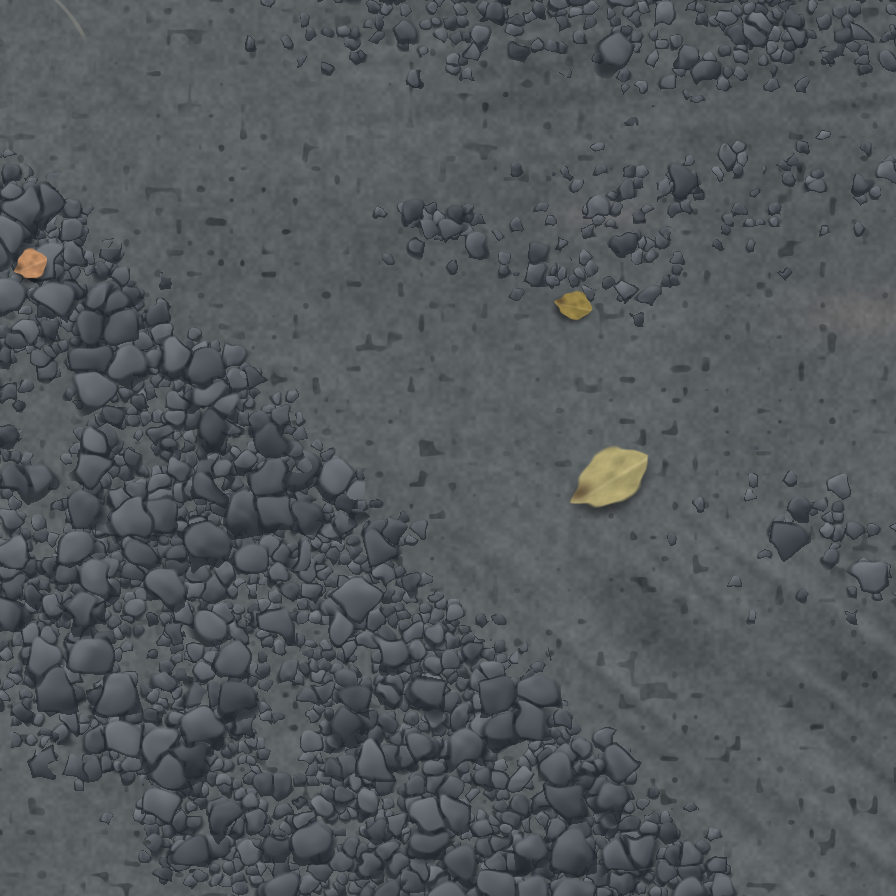
Write a WebGL 2 fragment shader that draws this texture.

```glsl
#version 300 es
precision highp float;
// Dark gravelly ground: a diagonal bank of broken stones, raked dust and fallen leaves.
uniform vec2 u_resolution;
out vec4 fragColor;

float hash(vec2 p) {
  vec3 q = fract(vec3(p.xyx) * 0.1031);
  q += dot(q, q.yzx + 33.33);
  return fract((q.x + q.y) * q.z);
}

float noise(vec2 p) {
  vec2 i = floor(p), f = fract(p);
  f = f * f * (3.0 - 2.0 * f);
  return mix(mix(hash(i), hash(i + vec2(1, 0)), f.x),
             mix(hash(i + vec2(0, 1)), hash(i + vec2(1, 1)), f.x), f.y);
}

float fbm(vec2 p) {
  float sum = 0.0, amp = 0.5;
  for (int i = 0; i < 4; i++) {
    sum += amp * noise(p);
    p = mat2(1.6, 1.2, -1.2, 1.6) * p + 7.3;
    amp *= 0.5;
  }
  return sum;
}

float blob(vec2 p, vec2 center, vec2 radius) {
  vec2 q = (p - center) / radius;
  return exp(-dot(q, q));
}

// Diagonal bank of stones, broken by bare patches
float bankDensity(vec2 p) {
  float t = p.x + p.y + 0.09 * (fbm(p * 9.0) - 0.47);
  float bank = smoothstep(0.89, 0.80, t) * smoothstep(0.16, 0.34, t);
  float bare = blob(p, vec2(0.04, 0.54), vec2(0.09, 0.055))
             + 0.8 * blob(p, vec2(0.32, 0.2), vec2(0.035, 0.13))
             + 0.6 * blob(p, vec2(0.18, 0.26), vec2(0.06, 0.05))
             + 0.6 * blob(p, vec2(0.04, 0.43), vec2(0.06, 0.04));
  return bank * clamp(1.0 - bare, 0.0, 1.0);
}

// Thinner crumbs scattered on the right and along the top
float crumbDensity(vec2 p) {
  float top = smoothstep(0.90, 0.99, p.y + 0.05 * noise(p * 14.0)) * smoothstep(0.24, 0.48, p.x);
  float ridge = blob(p, vec2(0.80, 0.775 + 0.12 * (p.x - 0.8)), vec2(0.26, 0.045))
              + blob(p, vec2(0.50, 0.755), vec2(0.05, 0.03))
              + blob(p, vec2(0.65, 0.685), vec2(0.10, 0.025))
              + 0.7 * blob(p, vec2(0.93, 0.41), vec2(0.09, 0.06));
  return clamp(0.8 * top + 0.65 * ridge, 0.0, 0.8);
}

// One size of stones: Voronoi chips lit from above, with dark gaps below
vec3 stones(vec3 col, vec2 p, float scale, float bankShare, float crumbShare) {
  vec2 g = p * scale + 0.35 * vec2(noise(p * scale * 2.0), noise(p * scale * 2.0 + 41.0));
  vec2 nearId = vec2(0), nearOff = vec2(0);
  float d1 = 9.0, d2 = 9.0;
  for (int y = -1; y <= 1; y++)
    for (int x = -1; x <= 1; x++) {
      vec2 id = floor(g) + vec2(x, y);
      vec2 off = g - id - 0.1 - 0.8 * vec2(hash(id + scale), hash(id + scale + 57.0));
      float d = length(off);
      if (d < d1) { d2 = d1; d1 = d; nearId = id; nearOff = off; }
      else d2 = min(d2, d);
    }
  vec2 center = p - nearOff / scale;
  float chance = bankShare * bankDensity(center) + crumbShare * crumbDensity(center);
  float present = step(hash(nearId + 3.7 * scale), chance);
  float size = 0.42 + 0.26 * hash(nearId + 19.0);
  float gap = d2 - d1;
  float body = smoothstep(0.05, 0.19, gap) * smoothstep(size, size - 0.13, d1);
  float shade = 1.0 - smoothstep(size - 0.08, size + 0.16, d1 + 0.3 * nearOff.y);
  col = mix(col, vec3(0.13, 0.15, 0.175), 0.72 * shade * present);
  float facet = dot(nearOff, vec2(-0.07, 0.17)) + 0.11 * (hash(nearId + 8.0) - 0.5);
  facet += 0.07 * (noise(g * 3.0) - 0.5);
  vec3 rock = vec3(0.325, 0.347, 0.37) + facet;
  return mix(col, rock, body * present);
}

// Pointed oval with a midrib, mottling and a soft shadow
vec3 leaf(vec3 col, vec2 p, vec2 center, float angle, vec2 radius, vec3 tint) {
  float c = cos(angle), s = sin(angle);
  vec2 q = mat2(c, -s, s, c) * (p - center) / radius;
  float edge = abs(q.y) - 1.0 + q.x * q.x + 0.3 * (noise(q * 3.0 + 5.0) - 0.5);
  float shadowDist = length(q + vec2(0.1, 0.3));
  col *= 1.0 - 0.45 * (1.0 - smoothstep(0.6, 1.15, shadowDist));
  tint *= 0.82 + 0.36 * fbm(q * 3.0);
  tint += 0.05 * (1.0 - smoothstep(0.02, 0.1, abs(q.y + 0.1)));
  tint = mix(tint, vec3(0.32, 0.25, 0.19), 0.75 * blob(q, vec2(-0.75, 0.15), vec2(0.28, 0.3)));
  return mix(col, tint, 1.0 - smoothstep(-0.08, 0.08, edge));
}

void main() {
  vec2 uv = gl_FragCoord.xy / u_resolution;

  // Dust with broad tone, grain and faint warm stains
  vec3 col = vec3(0.352, 0.372, 0.382) + 0.06 * (fbm(uv * 7.0) - 0.47);
  col += 0.09 * (fbm(uv * 75.0) - 0.47) + 0.045 * (noise(uv * 210.0) - 0.5);
  col -= 0.025 * smoothstep(0.5, 1.0, uv.y) * smoothstep(0.2, 0.7, uv.x);
  col += vec3(0.07, 0.045, 0.035) * blob(uv, vec2(0.97, 0.65), vec2(0.07, 0.025));
  col += vec3(0.06, 0.045, 0.04) * blob(uv, vec2(0.67, 0.76), vec2(0.05, 0.015));

  // Raked streaks: diagonal at lower right, nearly level near the top
  vec2 rake = vec2(0.79 * uv.x - 0.61 * uv.y, 0.61 * uv.x + 0.79 * uv.y);
  float raked = smoothstep(0.84, 0.92, uv.x + uv.y) * (1.0 - smoothstep(0.35, 0.52, uv.y));
  col += 0.10 * raked * (noise(rake * vec2(5.0, 75.0)) - 0.55);
  float level = smoothstep(0.78, 0.86, uv.y) * smoothstep(0.25, 0.5, uv.x);
  col += 0.06 * level * (noise(vec2(uv.x * 5.0, (uv.y - 0.1 * uv.x) * 80.0)) - 0.5);

  // Stones from fine to coarse, with sparse loose specks
  col -= 0.14 * smoothstep(0.80, 0.92, noise(uv * 85.0)) * noise(uv * 11.0);
  col = stones(col, uv, 72.0, 0.85, 0.65);
  col = stones(col, uv, 42.0, 0.65, 0.35);
  col = stones(col, uv, 24.0, 0.48, 0.06);

  // Pale curved twig at the top left
  float rise = uv.y - 0.955;
  float twig = 1.0 - smoothstep(0.001, 0.004, abs(uv.x - 0.095 + 0.4 * rise + 7.0 * rise * rise));
  col = mix(col, vec3(0.50, 0.50, 0.48), 0.7 * twig * smoothstep(-0.005, 0.01, rise));

  // Fallen leaves
  col = leaf(col, uv, vec2(0.682, 0.467), 0.55, vec2(0.051, 0.030), vec3(0.66, 0.62, 0.43));
  col = leaf(col, uv, vec2(0.641, 0.659), -0.2, vec2(0.022, 0.016), vec3(0.56, 0.49, 0.27));
  col = leaf(col, uv, vec2(0.035, 0.705), 0.4, vec2(0.020, 0.017), vec3(0.72, 0.53, 0.38));

  fragColor = vec4(clamp(col, 0.0, 1.0), 1.0);
}
```
